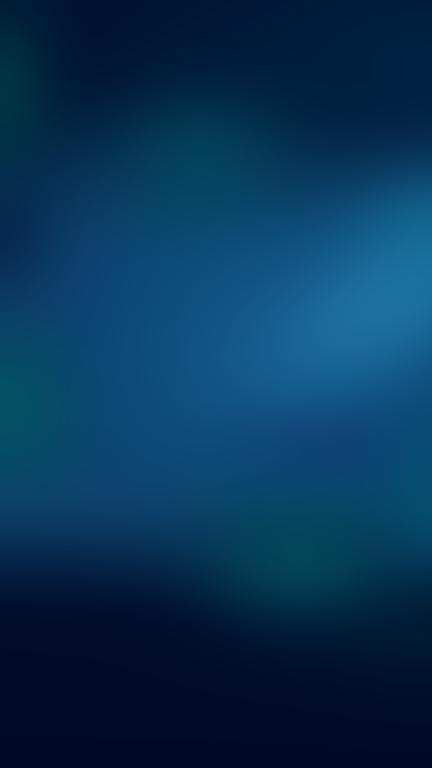
A Shadertoy shader for this background:

```glsl
// Soft deep-sea backdrop: a blue band fading to near-black navy at both ends,
// with blurred teal and azure glows laid over it. Each glow is a rotated
// Gaussian ellipse that blends the colour below it towards its own tint.

#define CANVAS_ASPECT 0.5625           // width over height of the layout
#define NAVY_LOW   vec3(0.00, 0.04, 0.155)
#define NAVY_HIGH  vec3(0.00, 0.07, 0.19)
#define BAND_BLUE  vec3(0.05, 0.25, 0.42)
#define BAND_LOWER vec2(0.18, 0.37)    // fade-in heights of the band
#define BAND_UPPER vec2(0.65, 0.92)    // fade-out heights of the band
#define STREAK_TILT 0.48               // radians

// Gaussian falloff around a centre, with the radii turned by an angle
float softEllipse(vec2 p, vec2 centre, vec2 radii, float angle) {
    float c = cos(angle), s = sin(angle);
    vec2 d = p - centre;
    d = vec2(c * d.x + s * d.y, c * d.y - s * d.x) / radii;
    return exp(-dot(d, d));
}

// Blend an upright glow into the colour
void addGlow(inout vec3 color, vec2 p, vec2 centre, vec2 radii, vec3 tint, float strength) {
    color = mix(color, tint, strength * softEllipse(p, centre, radii, 0.0));
}

// Blend a glow tilted along the light streak
void addStreak(inout vec3 color, vec2 p, vec2 centre, vec2 radii, vec3 tint, float strength) {
    color = mix(color, tint, strength * softEllipse(p, centre, radii, STREAK_TILT));
}

void mainImage(out vec4 fragColor, in vec2 fragCoord) {
    vec2 uv = fragCoord / iResolution.xy;
    vec2 p = uv * vec2(CANVAS_ASPECT, 1.0);

    // Navy ground and central blue band
    float band = smoothstep(BAND_LOWER.x, BAND_LOWER.y, uv.y)
               * (1.0 - smoothstep(BAND_UPPER.x, BAND_UPPER.y, uv.y));
    vec3 color = mix(mix(NAVY_LOW, NAVY_HIGH, uv.y), BAND_BLUE, band);

    // Upper corners and shaded left edge
    addGlow(color, p, vec2(0.56, 0.93), vec2(0.27, 0.12), vec3(0.00, 0.14, 0.27), 0.80);
    addGlow(color, p, vec2(0.00, 0.70), vec2(0.09, 0.09), vec3(0.02, 0.13, 0.29), 0.80);
    addGlow(color, p, vec2(0.00, 0.88), vec2(0.07, 0.11), vec3(0.00, 0.23, 0.27), 0.85);

    // Blue and teal haze in the middle
    addGlow(color, p, vec2(0.14, 0.60), vec2(0.09, 0.15), vec3(0.05, 0.25, 0.45), 0.60);
    addGlow(color, p, vec2(0.26, 0.79), vec2(0.12, 0.10), vec3(0.01, 0.29, 0.37), 0.70);
    addGlow(color, p, vec2(0.28, 0.60), vec2(0.14, 0.14), vec3(0.05, 0.32, 0.50), 0.60);

    // Bright azure streak entering from the right
    addStreak(color, p, vec2(0.48, 0.59), vec2(0.28, 0.14), vec3(0.08, 0.38, 0.58), 0.85);
    addGlow(color, p, vec2(0.57, 0.69), vec2(0.10, 0.08), vec3(0.05, 0.43, 0.55), 0.60);
    addStreak(color, p, vec2(0.51, 0.61), vec2(0.16, 0.075), vec3(0.13, 0.47, 0.66), 0.75);

    // Indigo dip below the streak, then the lower teal pools
    addGlow(color, p, vec2(0.44, 0.415), vec2(0.15, 0.05), vec3(0.06, 0.25, 0.46), 0.70);
    addGlow(color, p, vec2(0.00, 0.47), vec2(0.09, 0.09), vec3(0.00, 0.33, 0.38), 0.85);
    addGlow(color, p, vec2(0.56, 0.17), vec2(0.12, 0.07), vec3(0.00, 0.12, 0.20), 0.60);
    addGlow(color, p, vec2(0.39, 0.275), vec2(0.13, 0.09), vec3(0.01, 0.29, 0.36), 0.85);
    addGlow(color, p, vec2(0.57, 0.36), vec2(0.07, 0.10), vec3(0.01, 0.32, 0.45), 0.80);

    fragColor = vec4(color, 1.0);
}
```
